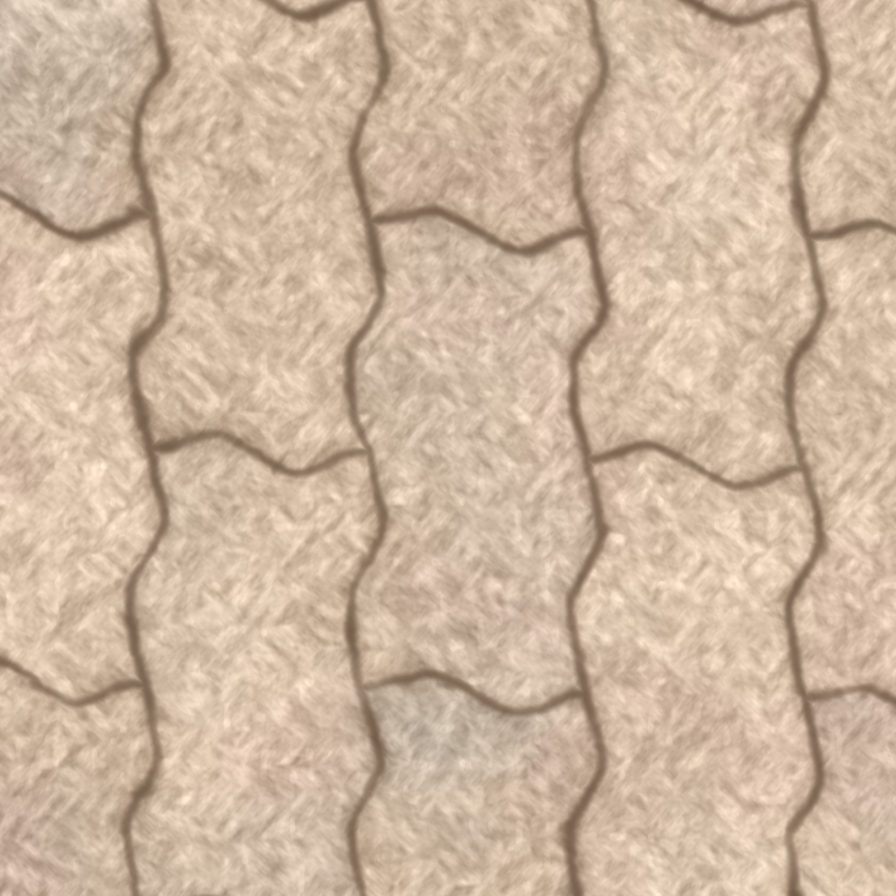
Reproduce this texture procedurally as a WebGL 1 fragment shader.

```glsl
precision highp float;
// Worn beige paving of wavy interlocking stones, half-offset in alternate columns.
uniform vec2 u_resolution;

const float COLUMN_WIDTH = 0.2448;
const float COLUMN_START = -0.0794;
const float WAVE_PERIOD = 0.2585;
const float STONE_LENGTH = 2.0 * WAVE_PERIOD;
const vec3 STONE_COLOR = vec3(0.843, 0.752, 0.660);
const vec3 GREY_TINT = vec3(-0.075, -0.045, -0.020);
const vec3 PINK_TINT = vec3(-0.010, -0.025, -0.015);
const vec3 JOINT_COLOR = vec3(0.44, 0.35, 0.27);

float hash(vec2 p) {
  return fract(sin(dot(p, vec2(127.1, 311.7))) * 43758.5453);
}

float noise(vec2 p) {
  vec2 cell = floor(p);
  vec2 f = fract(p);
  f = f * f * (3.0 - 2.0 * f);
  float low = mix(hash(cell), hash(cell + vec2(1.0, 0.0)), f.x);
  float high = mix(hash(cell + vec2(0.0, 1.0)), hash(cell + vec2(1.0, 1.0)), f.x);
  return mix(low, high, f.y);
}

float fbm(vec2 p) {
  float sum = 0.0;
  float weight = 0.55;
  for (int i = 0; i < 3; i++) {
    sum += weight * noise(p);
    p = p * 2.03 + 17.3;
    weight *= 0.5;
  }
  return sum;
}

// Half straight, half eased step, for slightly rounded corners
float ramp(float a, float b, float x) {
  float t = clamp((x - a) / (b - a), 0.0, 1.0);
  return mix(t, t * t * (3.0 - 2.0 * t), 0.6);
}

// Sideways offset of the long joints
float sideWave(float y) {
  float t = fract((y - 0.061) / WAVE_PERIOD);
  return 0.034 * (0.5 - ramp(0.0, 0.29, t) + ramp(0.38, 1.0, t));
}

// Vertical offset of the short joints across one column
float endWave(float u) {
  return -0.017 * ramp(0.0, 0.3, u) + 0.044 * ramp(0.33, 0.65, u)
       - 0.025 * ramp(0.65, 0.95, u);
}

// Scales an axis distance to the true distance from a sloped curve
float slopeScale(float rise, float run) {
  return inversesqrt(1.0 + rise * rise / (run * run));
}

// Elongated grains lying along the given angle
float grain(vec2 p, float angle) {
  float c = cos(angle);
  float s = sin(angle);
  return fbm(vec2(c * p.x + s * p.y, c * p.y - s * p.x) * vec2(52.0, 100.0));
}

void main() {
  vec2 uv = gl_FragCoord.xy / u_resolution;
  vec2 p = vec2(uv.x, 1.0 - uv.y);

  // Slight lean of the rows and ragged stone edges
  vec2 ragged = vec2(fbm(p * 28.0 + 5.0), fbm(p * 28.0 + 61.0)) - 0.48;
  vec2 drift = vec2(noise(p * 5.0 + 9.0), noise(p * 5.0 + 33.0)) - 0.5;
  vec2 q = p + vec2(0.008 * (p.y - 0.5), -0.03 * p.x) + 0.010 * ragged + 0.008 * drift;

  // Column and stone under this point
  float across = (q.x - sideWave(q.y) - COLUMN_START) / COLUMN_WIDTH;
  float column = floor(across);
  float u = fract(across);
  float start = 0.236 + WAVE_PERIOD * mod(column, 2.0);
  float along = (q.y - start - endWave(u)) / STONE_LENGTH;
  float v = fract(along);
  vec2 stone = vec2(column, floor(along));

  // Distance to the nearest joint
  float e = 0.004;
  float sideRise = sideWave(q.y + e) - sideWave(q.y - e);
  float endRise = endWave(u + e) - endWave(u - e);
  float sideDist = min(u, 1.0 - u) * COLUMN_WIDTH * slopeScale(sideRise, 2.0 * e);
  float endDist = min(v, 1.0 - v) * STONE_LENGTH * slopeScale(endRise, 2.0 * e * COLUMN_WIDTH);
  float dist = min(sideDist, endDist);

  // Stone face: crossed grains, fine speckle, stains and per-stone tint
  float crossing = smoothstep(0.35, 0.65, noise(p * 38.0 + 3.0));
  float grains = mix(grain(p, 0.75), grain(p + 2.7, -0.9), crossing) - 0.48;
  float speckle = noise(p * 210.0) - 0.5;
  float stain = fbm(p * 8.0 + 21.0) - 0.48;
  float tone = 0.34 * grains + 0.045 * speckle + 0.12 * stain;
  tone += 0.04 * (hash(stone + 4.2) - 0.5);
  float flake = smoothstep(0.70, 0.90, noise(p * vec2(95.0, 75.0) + 40.0));
  vec3 color = STONE_COLOR + tone + 0.05 * flake;
  float patchiness = smoothstep(0.35, 0.75, fbm(p * 5.0 + stone * 7.1));
  color += GREY_TINT * patchiness * smoothstep(0.45, 1.0, hash(stone + 8.6));
  color += PINK_TINT * smoothstep(0.45, 0.75, fbm(p * 6.0 + 77.0));

  // Worn shoulder, then the narrow dark joint of uneven depth and width
  float wear = noise(p * 17.0 + 50.0);
  float chip = smoothstep(0.82, 0.97, noise(p * 26.0 + 12.0));
  float shoulder = 1.0 - smoothstep(0.0, 0.024, dist);
  float width = 0.0075 + 0.004 * wear + 0.006 * chip;
  float joint = 1.0 - smoothstep(0.0006, width, dist);
  color -= 0.09 * shoulder * (0.5 + wear);
  color = mix(color, JOINT_COLOR, joint * (0.52 + 0.36 * wear + 0.12 * chip));

  gl_FragColor = vec4(clamp(color, 0.0, 1.0), 1.0);
}
```
